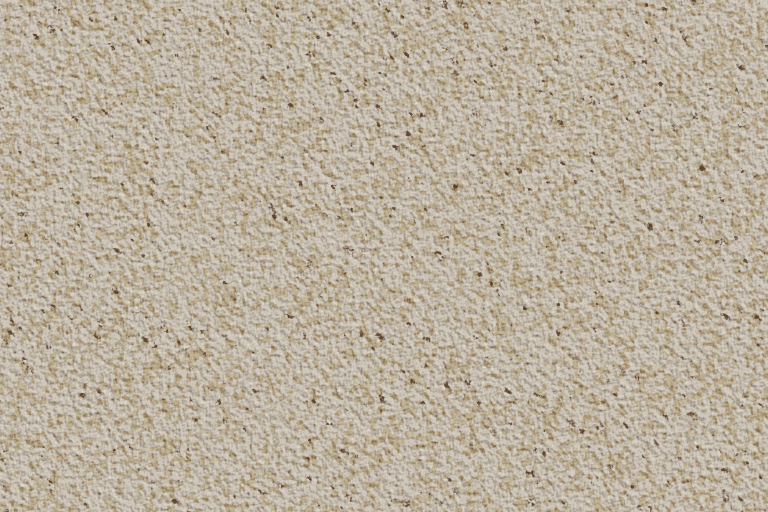
This texture is drawn by a Shadertoy shader. Its source:

```glsl
const vec3 PALE_STONE = vec3(0.81, 0.78, 0.73);
const vec3 SHADED_STONE = vec3(0.64, 0.60, 0.54);
const vec3 OCHRE = vec3(0.745, 0.69, 0.575);
const vec3 SHADED_OCHRE = vec3(0.58, 0.485, 0.345);
const vec3 UMBER = vec3(0.35, 0.235, 0.155);
const vec3 SUNLIT = vec3(0.91, 0.89, 0.84);
const vec2 TO_LIGHT = vec2(0.0030, 0.0040);

float hash(vec2 p) {
    vec3 q = fract(p.xyx * vec3(0.1031, 0.1030, 0.0973));
    q += dot(q, q.yzx + 33.33);
    return fract((q.x + q.y) * q.z);
}

vec2 hash2(vec2 p) {
    return vec2(hash(p), hash(p + 57.3));
}

float slopeAt(vec2 cell, vec2 offset) {
    float angle = 6.2832 * hash(cell);
    return dot(vec2(cos(angle), sin(angle)), offset);
}

// Gradient noise around zero
float noise(vec2 p) {
    vec2 cell = floor(p), f = fract(p);
    vec2 w = f * f * f * (f * (f * 6.0 - 15.0) + 10.0);
    vec2 e = vec2(1, 0);
    float low = mix(slopeAt(cell, f), slopeAt(cell + e, f - e), w.x);
    float high = mix(slopeAt(cell + e.yx, f - e.yx), slopeAt(cell + 1.0, f - 1.0), w.x);
    return mix(low, high, w.y);
}

// Axes along and across the falling diagonal
vec2 toDiagonal(vec2 p) {
    return vec2(p.x - p.y, p.x + p.y) * 0.7071;
}

// Rough surface of lumps and grit
float surfaceHeight(vec2 p) {
    vec2 d = toDiagonal(p);
    return 0.36 * noise(d * 92.0 + 240.0) + 0.22 * noise(p * 185.0 + 11.0);
}

// Positive on slopes facing the light
float relief(vec2 p, vec2 toLight) {
    return surfaceHeight(p) - surfaceHeight(p + toLight);
}

// Packed grains: x = random grain value, y = distance from the grain border
vec2 grains(vec2 p) {
    vec2 cell = floor(p);
    float nearest = 9.0, second = 9.0, id = 0.0;
    for (int y = -1; y <= 1; y++)
    for (int x = -1; x <= 1; x++) {
        vec2 c = cell + vec2(x, y);
        float d = length(p - c - hash2(c));
        if (d < nearest) {
            second = nearest;
            nearest = d;
            id = hash(c + 131.7);
        } else {
            second = min(second, d);
        }
    }
    return vec2(id, second - nearest);
}

// Scattered ragged hollows, returned as coverage
float pits(vec2 p, float frequency, float share) {
    vec2 q = p * frequency;
    vec2 cell = floor(q);
    float ragged = noise(p * 120.0 + 7.0) + 0.6 * noise(p * 230.0);
    float coverage = 0.0;
    for (int y = -1; y <= 1; y++)
    for (int x = -1; x <= 1; x++) {
        vec2 c = cell + vec2(x, y);
        float present = step(hash(c + 19.1), share);
        float size = mix(0.6, 1.3, pow(hash(c + 73.9), 3.0));
        vec2 d = toDiagonal(q - c - hash2(c + 5.0)) / (vec2(0.24, 0.16) * size);
        float edge = length(d) + ragged * 1.5;
        coverage = max(coverage, present * (1.0 - smoothstep(0.3, 1.3, edge)));
    }
    return coverage;
}

void mainImage(out vec4 fragColor, in vec2 fragCoord) {
    vec2 p = fragCoord / iResolution.y;

    // Grain tint
    vec2 grain = grains(p * 100.0);
    float body = smoothstep(0.0, 0.3, grain.y);
    float ochre = smoothstep(0.62, 0.74, grain.x) * mix(0.55, 1.0, body);

    // Sun and shade on the relief
    float tone = relief(p, TO_LIGHT) + 0.02;
    tone += 0.10 * (fract(grain.x * 7.0) - 0.5) * body - 0.03 * (1.0 - body);
    float light = smoothstep(-0.28, 0.14, tone);
    vec3 stone = mix(SHADED_STONE, PALE_STONE, light);
    vec3 warm = mix(SHADED_OCHRE, OCHRE, light);
    vec3 color = mix(stone, warm, ochre);
    color = mix(color, SUNLIT, 0.7 * smoothstep(0.17, 0.40, tone));

    // Deep shadows and open hollows
    float shadow = smoothstep(0.20, 0.46, -tone);
    float hollow = pits(p, 36.0, 0.26) * smoothstep(0.20, -0.15, tone - 0.05);
    color = mix(color, UMBER, max(shadow, 0.9 * hollow));

    // Fine grit
    color += 0.06 * noise(p * 310.0);
    fragColor = vec4(color, 1.0);
}
```
